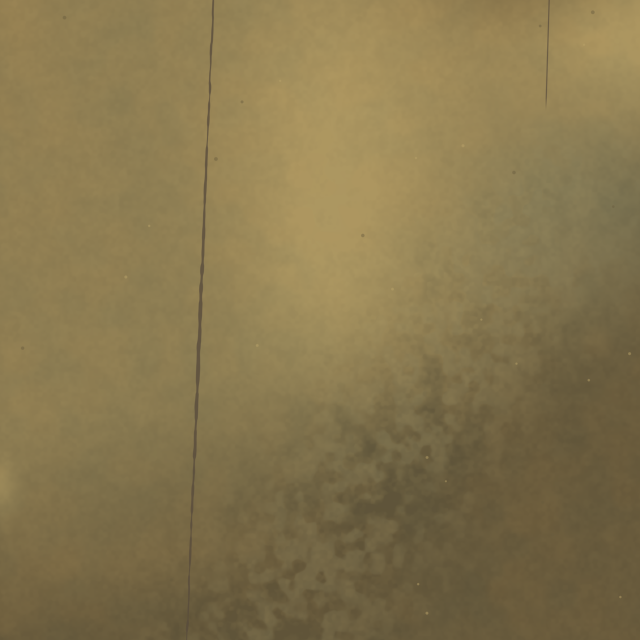
Reproduce this texture procedurally as a WebGL 2 fragment shader.

```glsl
#version 300 es
precision highp float;

uniform vec2 u_resolution;
out vec4 fragColor;

const vec3 DARK_OCHRE = vec3(0.405, 0.355, 0.238);
const vec3 LIGHT_OCHRE = vec3(0.650, 0.570, 0.368);
const vec3 GREY_FILM = vec3(0.480, 0.460, 0.340);
const vec3 SEAM = vec3(0.345, 0.295, 0.235);

vec3 hash3(vec2 cell) {
    vec3 q = fract(vec3(cell.xyx) * vec3(0.1031, 0.1030, 0.0973));
    q += dot(q, q.yxz + 33.33);
    return fract((q.xxy + q.yzz) * q.zyx);
}

// Cellular noise with soft borders, centred on zero
float softCells(vec2 p) {
    vec2 base = floor(p);
    float total = 0.0, weights = 0.0;
    for (int j = -1; j <= 1; j++) {
        for (int i = -1; i <= 1; i++) {
            vec2 cell = base + vec2(i, j);
            vec3 h = hash3(cell);
            vec2 d = p - cell - 0.15 - 0.7 * h.xy;
            float w = exp(-5.0 * dot(d, d));
            total += w * h.z;
            weights += w;
        }
    }
    return total / weights - 0.5;
}

// Layered, warped sines for broad cloudy drift
float clouds(vec2 p) {
    float sum = 0.0, gain = 0.5;
    for (int i = 0; i < 5; i++) {
        p = mat2(0.8, 0.6, -0.6, 0.8) * p * 1.6 + 1.7;
        p += 0.5 * sin(p.yx * 1.3);
        sum += gain * sin(p.x) * sin(p.y);
        gain *= 0.6;
    }
    return sum;
}

float pool(vec2 p, vec2 centre, vec2 radius) {
    vec2 d = (p - centre) / radius;
    return exp(-dot(d, d));
}

float stroke(float dist, float halfWidth, float soft) {
    return 1.0 - smoothstep(halfWidth - soft, halfWidth + soft, abs(dist));
}

// Sparse round specks: one candidate per grid cell
float specks(vec2 p, float count, float share, float radius, float soft) {
    vec2 cell = floor(p * count);
    vec3 h = hash3(cell + count);
    vec2 centre = (cell + 0.2 + 0.6 * h.xy) / count;
    float size = radius * (0.6 + 0.4 * h.x);
    return step(h.z, share) * stroke(length(p - centre), size, soft);
}

// Broad light and shade across the surface
float illumination(vec2 p, float drift) {
    float edge = p.y - 0.25 - 0.5 * p.x * p.x + 0.05 * drift;
    float tone = 0.64 - 0.66 * (1.0 - smoothstep(-0.28, 0.12, edge));
    tone += 0.16 * pool(p, vec2(0.60, 0.76), vec2(0.30, 0.28));
    tone += 0.22 * pool(p, vec2(0.52, 0.86), vec2(0.16, 0.20));
    tone += 0.30 * pool(p, vec2(0.51, 0.57), vec2(0.13, 0.20));
    tone += 0.42 * pool(p, vec2(1.00, 0.94), vec2(0.15, 0.11));
    tone += 0.35 * pool(p, vec2(0.00, 0.235), vec2(0.025, 0.045));
    tone -= 0.30 * pool(p, vec2(0.81, 1.02), vec2(0.13, 0.06));
    return tone + 0.07 * drift;
}

void main() {
    vec2 p = gl_FragCoord.xy / u_resolution.y;
    float pixel = 1.0 / u_resolution.y;
    float soft = max(0.0012, 0.75 * pixel);
    float drift = clouds(p * 3.0);

    // Mottling gathers in a slanted worn band
    float across = (p.x - 0.42 - 0.66 * p.y) / 0.15;
    float worn = exp(-across * across) * (1.0 - smoothstep(0.65, 0.85, p.y));
    float blotch = softCells(p * 26.0 + drift);
    float mottle = softCells(p * 65.0);
    float grain = softCells(p * 150.0);

    float tone = illumination(p, drift);
    tone += blotch * (0.07 + 0.16 * worn);
    tone += mottle * (0.07 + 0.20 * worn);
    tone += grain * (0.07 + 0.10 * worn);
    vec3 colour = mix(DARK_OCHRE, LIGHT_OCHRE, clamp(tone, -0.12, 1.1));

    // Cool film and slight hue drift
    float film = pool(p, vec2(0.93, 0.66), vec2(0.18, 0.16));
    film += 0.5 * worn * smoothstep(-0.1, 0.3, blotch + mottle);
    colour = mix(colour, GREY_FILM, 0.5 * min(film, 1.0));
    colour += vec3(0.008, -0.003, -0.008) * (drift + blotch);

    // Small pits and pale flecks
    float pits = specks(p, 17.0, 0.06, 0.0030, soft);
    float flecks = specks(p, 19.0, 0.06, 0.0024, soft);
    colour = mix(colour, DARK_OCHRE, 0.45 * pits);
    colour = mix(colour, LIGHT_OCHRE * 1.12, 0.5 * flecks);

    // Long seam, swollen along its middle, and a short hairline
    float wobble = 0.0014 * softCells(vec2(p.y * 45.0, 3.5));
    float swell = 0.0013 + 0.0012 * exp(-pow((p.y - 0.47) / 0.22, 2.0));
    swell += 0.0016 * softCells(vec2(p.y * 70.0, 8.5));
    float seam = stroke(p.x - 0.2917 - 0.0417 * p.y - wobble, swell, soft);
    float hairline = stroke(p.x - 0.853 - 0.03 * (p.y - 0.83), 0.0009, soft);
    hairline *= smoothstep(0.825, 0.85, p.y);
    colour = mix(colour, SEAM, max(0.8 * seam, 0.75 * hairline));

    fragColor = vec4(colour, 1.0);
}
```
